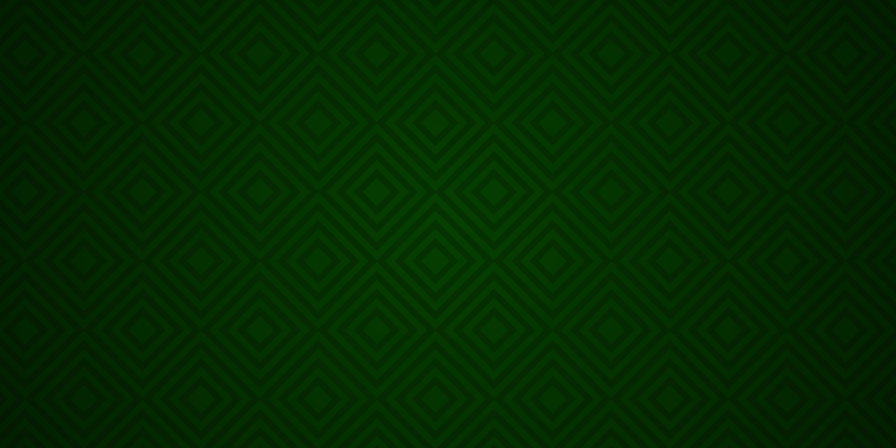
Write a Shadertoy shader that draws this pattern.

```glsl
// Staggered rows of concentric square diamonds in two close dark greens.
// Bands are measured inward from the seam between neighbouring diamonds,
// then dimmed by a round vignette. Lengths are fractions of canvas height.

#define HALF_CELL vec2(0.1308, 0.1541)
#define ANCHOR vec2(0.972, 0.4175)
#define BAND_PERIOD 0.0403
#define RING_COUNT 3.0
#define LIGHT_GREEN vec3(0.020, 0.250, 0.002)
#define DARK_GREEN vec3(0.022, 0.198, 0.002)
#define CORNER_DIM 0.50

// Taxicab distance to the nearest centre of a staggered lattice
float diamondDistance(vec2 p)
{
    vec2 cell = abs(mod(p + HALF_CELL, 2.0 * HALF_CELL) - HALF_CELL);
    float own = cell.x + cell.y;
    float neighbour = HALF_CELL.x + HALF_CELL.y - own;
    return min(own, neighbour);
}

// 1 on light bands and the solid core, 0 on dark bands
float lightBands(float d, float blur)
{
    float seam = 0.5 * (HALF_CELL.x + HALF_CELL.y);
    float inward = min((seam - d) / BAND_PERIOD, RING_COUNT);
    float fromLight = abs(fract(inward + 0.5) - 0.5) * BAND_PERIOD;
    return 1.0 - smoothstep(-blur, blur, fromLight - 0.25 * BAND_PERIOD);
}

void mainImage(out vec4 fragColor, in vec2 fragCoord)
{
    vec2 p = fragCoord / iResolution.y;
    vec2 middle = 0.5 * iResolution.xy / iResolution.y;

    // Diamond bands, with edges softened over about one pixel
    float light = lightBands(diamondDistance(p - ANCHOR), 1.0 / iResolution.y);
    vec3 color = mix(DARK_GREEN, LIGHT_GREEN, light);

    // Vignette from the middle to the corners
    float radius = length(p - middle) / length(middle);
    color *= 1.0 - CORNER_DIM * radius;

    fragColor = vec4(color, 1.0);
}
```
